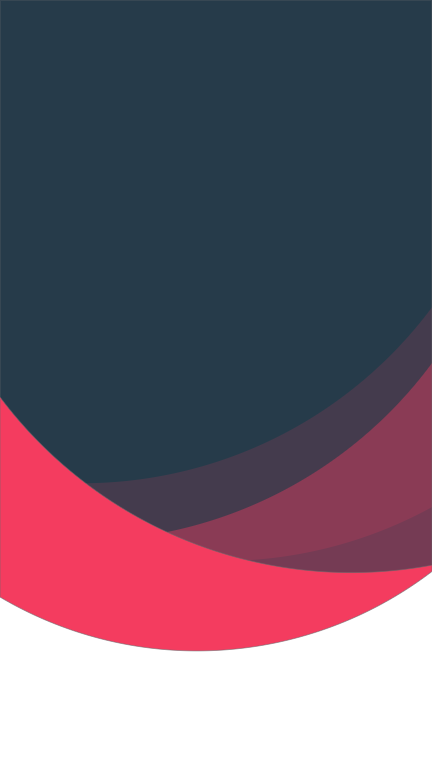
Write a WebGL 2 fragment shader that draws this background.

```glsl
#version 300 es
precision highp float;

uniform vec2 u_resolution;
out vec4 outColor;

// Discs: centre x, centre y, radius, in canvas widths
#define RED_DISC    vec3(0.456, 1.167, 0.896)
#define INNER_DISC  vec3(0.8133, 1.4694, 1.0171)
#define ROSE_DISC   vec3(0.5127, 1.4931, 1.0139)
#define PURPLE_DISC vec3(0.1845, 1.5398, 1.0139)
#define NAVY_DISC   vec3(0.189, 1.670, 1.0109)
#define LINE_WIDTH    0.002
#define LINE_STRENGTH 0.6

const vec3 WHITE  = vec3(1.0);
const vec3 RED    = vec3(0.957, 0.235, 0.373);
const vec3 PLUM   = vec3(0.459, 0.231, 0.329);
const vec3 ROSE   = vec3(0.541, 0.231, 0.333);
const vec3 PURPLE = vec3(0.267, 0.231, 0.302);
const vec3 NAVY   = vec3(0.149, 0.231, 0.290);
const vec3 GREY   = vec3(0.40, 0.41, 0.42);

float discDistance(vec2 p, vec3 disc) {
    return length(p - disc.xy) - disc.z;
}

// Antialiased coverage of the inside of a distance field
float fill(float d, float pixel) {
    return clamp(0.5 - d / pixel, 0.0, 1.0);
}

// Hairline centred on the zero contour
float hairline(float d, float pixel) {
    float halfWidth = 0.5 * LINE_WIDTH;
    return LINE_STRENGTH * (fill(d - halfWidth, pixel) - fill(d + halfWidth, pixel));
}

void main() {
    float pixel = 1.0 / u_resolution.x;
    vec2 p = gl_FragCoord.xy * pixel;
    float top = u_resolution.y * pixel;

    float red = discDistance(p, RED_DISC);
    float inner = discDistance(p, INNER_DISC);

    // Overlapping bands seen through the inner disc
    vec3 bands = mix(PLUM, ROSE, fill(discDistance(p, ROSE_DISC), pixel));
    bands = mix(bands, PURPLE, fill(discDistance(p, PURPLE_DISC), pixel));
    bands = mix(bands, NAVY, fill(discDistance(p, NAVY_DISC), pixel));

    // Red crescent on the white ground
    float redMask = fill(red, pixel);
    vec3 color = mix(WHITE, RED, redMask);
    color = mix(color, bands, fill(inner, pixel) * redMask);

    // Fine outlines of both discs and of the canvas sides
    float frame = min(min(p.x, 1.0 - p.x), top - p.y);
    float outline = max(hairline(inner, pixel), hairline(frame, pixel)) * redMask;
    color = mix(color, GREY, max(outline, hairline(red, pixel)));

    outColor = vec4(color, 1.0);
}
```
